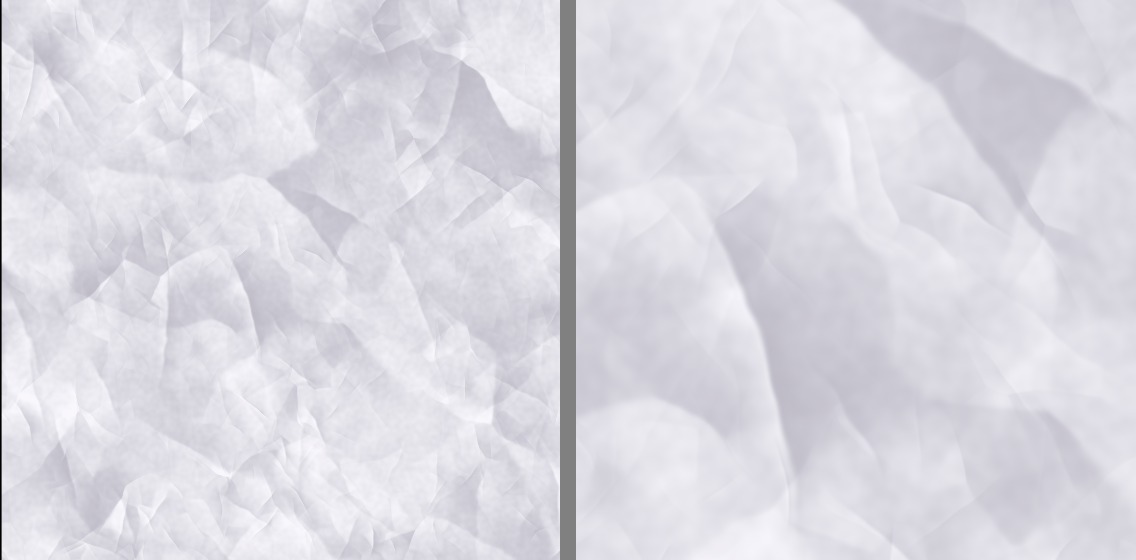
Left: the whole. Right: its middle third, enlarged.
A WebGL 2 fragment shader for this texture:

```glsl
#version 300 es
precision highp float;
// Crumpled white paper with a thin dark left edge: tilted facets at three
// scales, overlaid with tapering creases that have a shaded and a lit flank.
// Gradient noise bends the folds, gathers small ones and adds mottling.

#define FACET_SCALE 5.5
#define CREASE_SCALE 5.6
#define CONTRAST 0.42
#define BRIGHTNESS 0.655
#define WARP 0.030
#define CREASE_DEPTH 1.05
#define MOTTLE 0.40
#define FIBRE 0.22
#define EDGE_WIDTH 0.0028
#define LIGHT_DIR vec2(0.80, 0.60)
#define SHADOW_COLOR vec3(0.680, 0.668, 0.722)
#define LIGHT_COLOR vec3(0.975, 0.970, 0.990)

uniform vec2 u_resolution;
out vec4 fragColor;

vec2 hash2(vec2 p) {
    vec3 q = fract(p.xyx * vec3(0.1031, 0.1030, 0.0973));
    q += dot(q, q.yzx + 33.33);
    return fract((q.xx + q.yz) * q.zy);
}

vec2 direction(float angle) {
    return vec2(cos(angle), sin(angle));
}

vec2 gradientAt(vec2 cell) {
    return direction(6.2832 * hash2(cell + 71.0).x);
}

// Gradient noise, roughly -0.7 to 0.7
float gradientNoise(vec2 p) {
    vec2 i = floor(p), f = p - i;
    vec2 u = f * f * f * (f * (f * 6.0 - 15.0) + 10.0);
    vec2 e = vec2(0.0, 1.0);
    float a = dot(gradientAt(i), f);
    float b = dot(gradientAt(i + e.yx), f - e.yx);
    float c = dot(gradientAt(i + e.xy), f - e.xy);
    float d = dot(gradientAt(i + e.yy), f - e.yy);
    return mix(mix(a, b, u.x), mix(c, d, u.x), u.y);
}

float fbm(vec2 p) {
    float sum = 0.0, amp = 0.6;
    for (int i = 0; i < 4; i++) {
        sum += amp * gradientNoise(p);
        p = mat2(1.6, 1.2, -1.2, 1.6) * p + 17.3;
        amp *= 0.5;
    }
    return sum;
}

// Cells of uneven size, each with its own tone and slope
float facets(vec2 p, float sharpness) {
    vec2 base = floor(p);
    float total = 0.0, shade = 0.0;
    for (int y = -1; y <= 1; y++)
    for (int x = -1; x <= 1; x++) {
        vec2 id = base + vec2(x, y);
        vec2 offset = p - id - hash2(id);
        vec2 rnd = hash2(id + 37.0);
        float weight = exp(-sharpness * (dot(offset, offset) - 0.15 * rnd.y));
        shade += weight * (0.9 * (rnd.x - 0.5) + 0.9 * dot(offset, gradientAt(id)));
        total += weight;
    }
    return shade / total;
}

// Scattered wedge-shaped creases: a hard line with a soft flank on each side
float creases(vec2 p) {
    vec2 base = floor(p);
    float shade = 0.0;
    for (int y = -1; y <= 1; y++)
    for (int x = -1; x <= 1; x++) {
        vec2 id = base + vec2(x, y);
        vec2 offset = p - id - hash2(id + 5.0);
        vec2 rnd = hash2(id + 53.0), shape = hash2(id + 91.0);
        vec2 along = direction(mix(0.55, 2.75, rnd.x));
        vec2 across = vec2(-along.y, along.x);
        across *= dot(across, LIGHT_DIR) < 0.0 ? -1.0 : 1.0;
        float t = dot(offset, along) / mix(0.4, 0.95, shape.x);
        float s = dot(offset, across) + (shape.y - 0.5) * 0.15 * t * t;
        float taper = smoothstep(1.0, 0.2, abs(t));
        float width = mix(0.04, 0.26, 0.5 + 0.5 * clamp(t, -1.0, 1.0));
        float side = smoothstep(-0.02, 0.02, s);
        float dark = side * exp(-max(s, 0.0) / width);
        float pale = (1.0 - side) * exp(min(s, 0.0) / (0.6 * width));
        float flip = rnd.y < 0.3 ? -0.7 : 1.0;
        float depth = mix(0.15, 1.15, shape.y * shape.y);
        shade += flip * taper * depth * (0.9 * pale - dark);
    }
    return shade;
}

void main() {
    vec2 uv = gl_FragCoord.xy / u_resolution.y;
    vec2 bend = vec2(fbm(uv * 6.0 + 3.1), fbm(uv * 6.0 + 41.7));
    vec2 p = uv + WARP * bend;
    float gathered = smoothstep(-0.25, 0.35, gradientNoise(uv * 5.0 + 61.0));

    // Stack facets and creases from broad to small; small ones gather in places
    float tone = 0.0, amp = 0.9, scale = 1.0, angle = 0.85;
    for (int i = 0; i < 3; i++) {
        vec2 shift = vec2(19.0, 31.0) * float(i + 1);
        vec2 d = direction(angle);
        vec2 turned = mat2(d.x, -d.y, d.y, d.x) * p;
        float fold = gradientNoise(uv * scale * 5.0 + shift);
        float sharpness = mix(12.0, 70.0, smoothstep(-0.3, 0.3, fold));
        float local = i == 0 ? 1.0 : mix(0.35, 1.25, gathered);
        vec2 stretched = turned * FACET_SCALE * scale * vec2(1.35, 0.7);
        tone += 0.85 * amp * local * facets(stretched + shift, sharpness);
        tone += amp * local * CREASE_DEPTH * creases(p * CREASE_SCALE * scale + shift);
        amp *= 0.7;
        scale *= 1.9;
        angle += 1.4;
    }

    // Cloudy mottling and fine fibre
    tone += MOTTLE * fbm(uv * 26.0) + FIBRE * gradientNoise(uv * 95.0);

    // Soften the extremes, then colour the sheet and its edge
    tone /= sqrt(1.0 + 0.5 * tone * tone);
    float lit = clamp(BRIGHTNESS + CONTRAST * tone, 0.0, 1.0);
    float sheet = smoothstep(0.7 * EDGE_WIDTH, 1.3 * EDGE_WIDTH, uv.x);
    fragColor = vec4(mix(SHADOW_COLOR, LIGHT_COLOR, lit) * sheet, 1.0);
}
```
